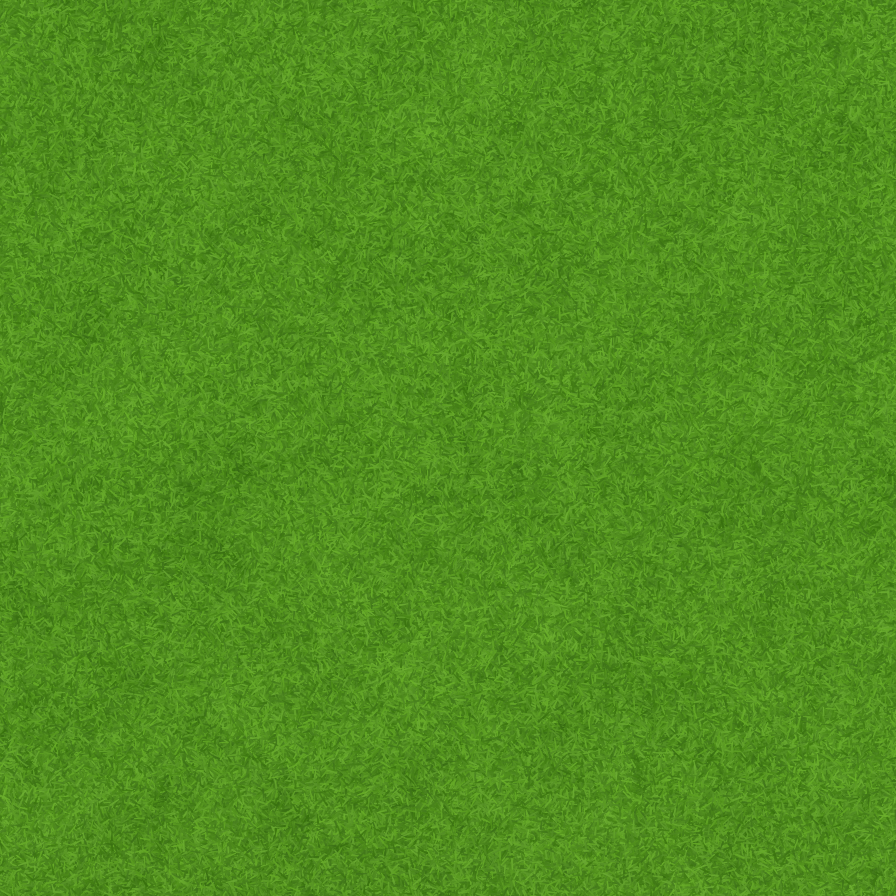
Reproduce this texture procedurally as a Shadertoy shader.

```glsl
// Short mown lawn seen from above: overlapping layers of tiny grass blades,
// one jittered blade per grid cell, combed loosely by a flow noise.
// Soft cloudy mottling and small dark tufts vary the tone of the turf.

const vec3 MID_GREEN  = vec3(0.325, 0.563, 0.125);
const vec3 TONE_STEP  = vec3(0.036, 0.045, 0.020);  // colour change per unit of tone
const vec3 HUE_STEP   = vec3(0.008, -0.003, 0.024); // drift between blades
const int   LAYERS = 6;
const float CELLS = 145.0;            // blade cells across the canvas
const float BLADE_HALF_WIDTH = 0.0009;
const float TAU = 6.2831853;

// Integer hash: three random values in 0..1 for a cell and a seed
vec3 hash3(vec2 cell, int seed) {
    uvec3 v = uvec3(ivec3(ivec2(cell), seed)) * 1664525u + 1013904223u;
    v.x += v.y * v.z; v.y += v.z * v.x; v.z += v.x * v.y;
    v ^= v >> 16u;
    v.x += v.y * v.z; v.y += v.z * v.x; v.z += v.x * v.y;
    return vec3(v >> 8u) / 16777216.0;
}

float valueNoise(vec2 p, int seed) {
    vec2 i = floor(p);
    vec2 f = fract(p);
    f = f * f * (3.0 - 2.0 * f);
    float low  = mix(hash3(i, seed).x, hash3(i + vec2(1, 0), seed).x, f.x);
    float high = mix(hash3(i + vec2(0, 1), seed).x, hash3(i + vec2(1, 1), seed).x, f.x);
    return mix(low, high, f.y);
}

float cloudNoise(vec2 p, int seed) {
    float sum = 0.0;
    float weight = 0.5;
    for (int octave = 0; octave < 4; octave++) {
        sum += weight * valueNoise(p, seed + octave);
        p = mat2(1.6, 1.2, -1.2, 1.6) * p + 3.7;
        weight *= 0.55;
    }
    return sum;
}

// Distance to a segment centred at the origin; y returns position along it, -1..1
vec2 bladeDistance(vec2 p, vec2 direction, float halfLength) {
    float along = clamp(dot(p, direction), -halfLength, halfLength);
    return vec2(length(p - direction * along), along / halfLength);
}

// Paint one layer of blades over the running (tone, hue) pair
vec2 paintBlades(vec2 turf, vec2 uv, int layer, float pixel) {
    vec2 grid = uv * CELLS + vec2(0.37, 0.61) * float(layer);
    vec2 home = floor(grid);
    for (int y = -1; y <= 1; y++)
    for (int x = -1; x <= 1; x++) {
        vec2 cell = home + vec2(x, y);
        vec3 place = hash3(cell, 20 + layer);
        vec3 look = hash3(cell, 60 + layer);
        float flow = valueNoise(cell * 0.1, 90);
        float angle = TAU * flow + 3.0 * (place.z - 0.5);
        float halfLength = mix(0.35, 0.85, look.z) / CELLS;
        vec2 offset = (grid - cell - 0.15 - 0.7 * place.xy) / CELLS;
        vec2 blade = bladeDistance(offset, vec2(cos(angle), sin(angle)), halfLength);
        float width = BLADE_HALF_WIDTH * (1.0 - 0.35 * blade.y);
        float cover = 1.0 - smoothstep(width - 0.6 * pixel, width + 0.6 * pixel, blade.x);
        float tone = 4.9 * (look.x - 0.5) + 0.3 * blade.y;
        turf = mix(turf, vec2(tone, 2.0 * look.y - 1.0), 0.88 * cover);
    }
    return turf;
}

void mainImage(out vec4 fragColor, in vec2 fragCoord) {
    vec2 uv = fragCoord / iResolution.y;
    float pixel = 1.0 / iResolution.y;

    // Blades over shaded ground
    vec2 turf = vec2(-1.2, 0.0);
    for (int layer = 0; layer < LAYERS; layer++) {
        turf = paintBlades(turf, uv, layer, pixel);
    }

    // Broad mottling and scattered dark tufts
    float mottle = 1.2 * (cloudNoise(uv * 13.0, 1) - 0.5);
    float tufts = smoothstep(0.58, 0.8, cloudNoise(uv * 38.0, 8));
    float tone = turf.x + mottle - 0.7 * tufts + 0.12;

    vec3 color = MID_GREEN + TONE_STEP * tone + HUE_STEP * turf.y;
    fragColor = vec4(clamp(color, 0.0, 1.0), 1.0);
}
```
